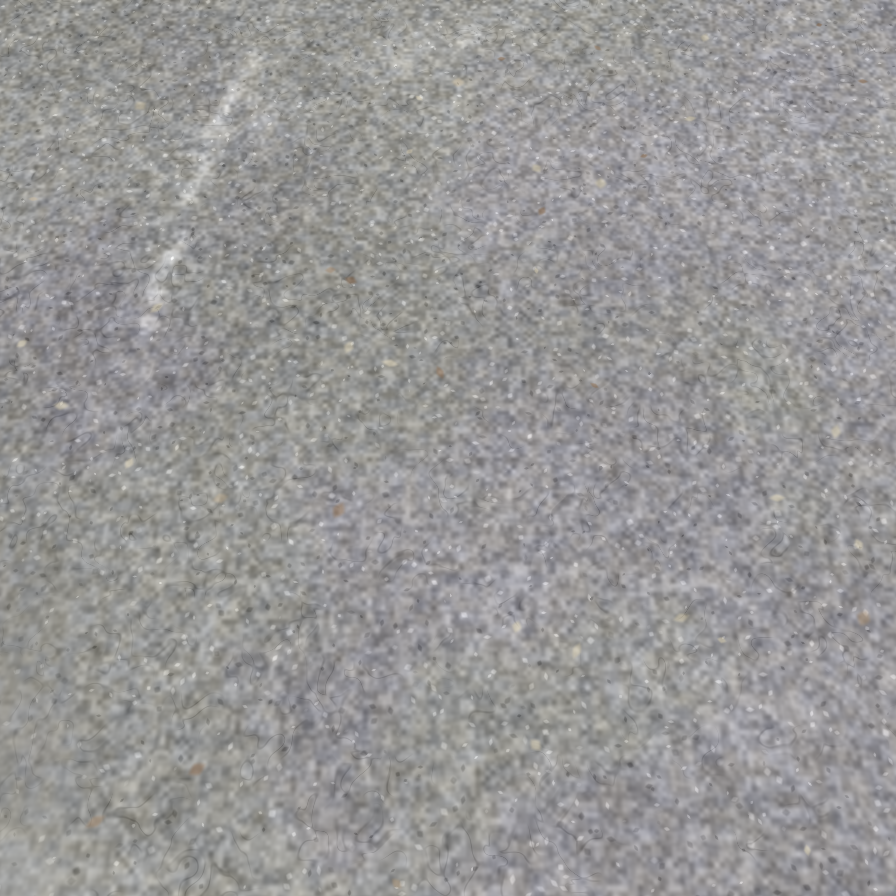
This texture is drawn by a Shadertoy shader. Its source:

```glsl
float hash(vec2 p) {
    vec3 q = fract(vec3(p.xyx) * 0.1031);
    q += dot(q, q.yzx + 33.33);
    return fract((q.x + q.y) * q.z);
}

float noise(vec2 p) {
    vec2 i = floor(p), f = fract(p);
    f = f * f * (3.0 - 2.0 * f);
    return mix(mix(hash(i), hash(i + vec2(1, 0)), f.x),
               mix(hash(i + vec2(0, 1)), hash(i + vec2(1, 1)), f.x), f.y);
}

float fbm(vec2 p) {
    float sum = 0.0, weight = 0.5;
    for (int i = 0; i < 4; i++) {
        sum += weight * noise(p);
        p = mat2(1.6, 1.2, -1.2, 1.6) * p + 17.3;
        weight *= 0.5;
    }
    return sum / 0.9375;
}

float segmentDistance(vec2 p, vec2 a, vec2 b) {
    vec2 d = b - a;
    return length(p - a - d * clamp(dot(p - a, d) / dot(d, d), 0.0, 1.0));
}

// Scattered angular chips: x = coverage, y = random shade of the chip
vec2 chips(vec2 p, float share) {
    vec2 cell = floor(p), result = vec2(0);
    for (int y = -1; y <= 1; y++)
    for (int x = -1; x <= 1; x++) {
        vec2 id = cell + vec2(x, y);
        if (hash(id + 71.0) > share) continue;
        vec2 d = p - id - vec2(hash(id + 3.0), hash(id + 19.0));
        float turn = 6.283 * hash(id + 31.0);
        d = mat2(cos(turn), sin(turn), -sin(turn), cos(turn)) * d;
        d.y *= 1.0 + hash(id + 43.0);
        float radius = 0.18 + 0.25 * hash(id + 57.0);
        float size = mix(length(d), abs(d.x) + abs(d.y), 0.4);
        float cover = 1.0 - smoothstep(radius * 0.4, radius * 1.2, size);
        if (cover > result.x) result = vec2(cover, hash(id + 91.0));
    }
    return result;
}

void mainImage(out vec4 fragColor, in vec2 fragCoord) {
    vec2 uv = fragCoord / iResolution.xy;

    // Ground plane receding towards the top
    float depth = 1.0 / (1.0 - 0.35 * uv.y);
    vec2 ground = vec2((uv.x - 0.5) * depth, 2.6 * depth) + 3.0;

    // Broad worn patches and fine grain
    float patches = fbm(uv * vec2(3.5, 5.0) + 8.0) - 0.5;
    float grain = 0.17 * (noise(ground * 112.0) - 0.5)
                + 0.13 * (noise(ground.yx * 171.0 + 40.0) - 0.5)
                + 0.07 * (noise(ground * 47.0 + 9.0) - 0.5);

    // Dark crevices follow the level lines of a warped noise
    float crease = abs(noise(ground * 62.0 + 2.0 * noise(ground * 35.0)) - 0.5);
    float crevice = (1.0 - smoothstep(0.0, 0.09, crease))
                  * smoothstep(0.45, 0.75, noise(ground * 26.0 + 50.0));
    grain -= 0.07 * crevice;

    // Pale and dark mineral chips
    vec2 chip = chips(ground * 72.0, 0.3);
    grain += chip.x * mix(-0.11, 0.14, smoothstep(0.25, 0.65, chip.y));

    // Softer strip at the lower left
    float soft = (1.0 - smoothstep(0.03, 0.14, uv.x)) * (1.0 - smoothstep(0.25, 0.5, uv.y));
    grain *= 1.0 - 0.4 * soft;

    // Chalky scuffs: a ragged streak, a wide band and a faint corner line
    vec2 ragged = uv + 0.03 * (vec2(fbm(uv * 16.0), fbm(uv * 16.0 + 60.0)) - 0.5);
    float streakLine = min(segmentDistance(ragged, vec2(0.11, 0.53), vec2(0.2, 0.72)),
                       min(segmentDistance(ragged, vec2(0.2, 0.72), vec2(0.225, 0.83)),
                           segmentDistance(ragged, vec2(0.225, 0.83), vec2(0.315, 0.97))));
    float bandLine = segmentDistance(ragged, vec2(0.24, 0.84), vec2(0.64, 1.01));
    float cornerLine = segmentDistance(ragged, vec2(0.0, 0.9), vec2(0.09, 1.02));
    float wear = smoothstep(0.3, 0.68, fbm(ground * 24.0));
    float scuff = 0.13 * wear * (1.0 - smoothstep(0.002, 0.015, streakLine))
                + 0.05 * wear * (1.0 - smoothstep(0.0, 0.05, streakLine))
                + 0.08 * wear * (1.0 - smoothstep(0.0, 0.05, bandLine))
                + 0.07 * wear * (1.0 - smoothstep(0.001, 0.012, cornerLine));

    // Warm grey with a lilac cast towards the right
    float lilac = smoothstep(0.4, 0.7, fbm(uv * 5.0 + 30.0) + 0.25 * (uv.x - 0.5));
    vec3 tint = mix(vec3(0.003, 0.003, -0.01), vec3(0.002, -0.005, 0.009), lilac);
    vec3 color = vec3(0.592 + 0.1 * patches + grain + scuff) + tint;
    color += vec3(0.012, 0.004, -0.016) * (noise(ground * 60.0 + 80.0) - 0.5) * 2.0;

    // A few larger cream and rusty pebbles
    vec2 pebble = chips(ground * 32.0 + 5.0, 0.022);
    vec3 pebbleColor = mix(vec3(0.55, 0.46, 0.38), vec3(0.79, 0.76, 0.68),
                           smoothstep(0.2, 0.5, pebble.y));
    color = mix(color, pebbleColor + 0.5 * grain, 0.75 * pebble.x);

    fragColor = vec4(clamp(color, 0.0, 1.0), 1.0);
}
```
